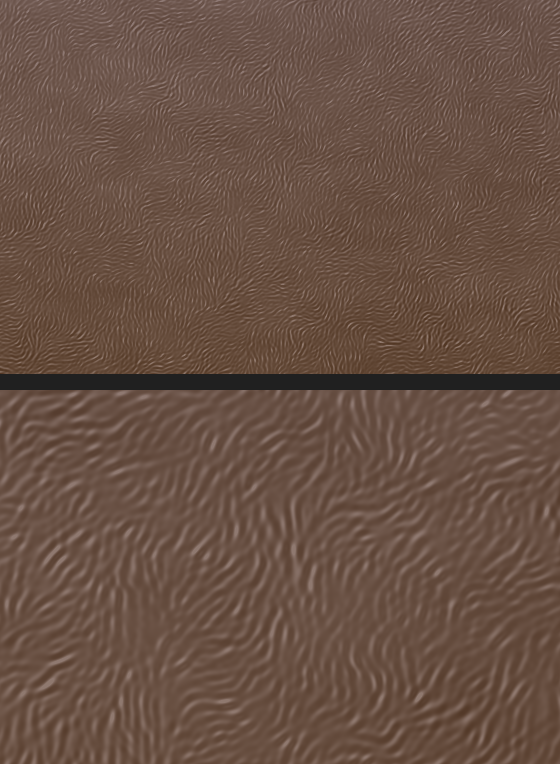
Top, the full canvas; bottom, a detail of the centre.
Write a Shadertoy shader that draws this texture.

```glsl
const float TAU = 6.2831853;
const vec3 SHADOW_BROWN = vec3(0.34, 0.24, 0.18);
const vec3 LIGHT_BROWN = vec3(0.51, 0.42, 0.38);

float hash(vec2 p) {
    return fract(sin(dot(p, vec2(127.1, 311.7))) * 43758.5453);
}

float valueNoise(vec2 p) {
    vec2 cell = floor(p);
    vec2 f = fract(p);
    f = f * f * (3.0 - 2.0 * f);
    float low = mix(hash(cell), hash(cell + vec2(1.0, 0.0)), f.x);
    float high = mix(hash(cell + vec2(0.0, 1.0)), hash(cell + vec2(1.0, 1.0)), f.x);
    return mix(low, high, f.y);
}

// One short ripple: a wave under a round falloff
float ripple(vec2 offset, float ridgeAngle, float cycles, float phase) {
    vec2 across = vec2(-sin(ridgeAngle), cos(ridgeAngle));
    float falloff = exp(-5.0 * dot(offset, offset));
    return falloff * cos(TAU * (cycles * dot(offset, across) + phase));
}

// Scattered ripples that follow a wandering diagonal direction
float wrinkles(vec2 p, float cellsPerHeight, float cycles, float meanAngle, float wander) {
    vec2 q = p * cellsPerHeight;
    vec2 home = floor(q);
    float fieldAngle = meanAngle + wander * (valueNoise(p * 15.0 + 3.7) - 0.5);
    float sum = 0.0;
    for (int y = -1; y <= 1; y++) {
        for (int x = -1; x <= 1; x++) {
            vec2 cell = home + vec2(x, y);
            for (int k = 0; k < 4; k++) {
                vec2 seed = cell + float(k) * vec2(17.3, 41.9);
                vec2 center = cell + vec2(hash(seed), hash(seed + 5.3));
                float angle = fieldAngle + 0.9 * (hash(seed + 11.1) - 0.5);
                float pitch = cycles * mix(0.8, 1.2, hash(seed + 23.7));
                sum += ripple(q - center, angle, pitch, hash(seed + 31.9));
            }
        }
    }
    return sum;
}

// Broad sheen: brighter to the top, with soft uneven bands
float sheen(vec2 uv, vec2 p) {
    float slope = 0.30 * (uv.y - 0.5) - 0.08 * (uv.x - 0.5);
    float bands = 0.12 * (valueNoise(p * vec2(3.0, 8.0)) - 0.5);
    float mottle = 0.14 * (valueNoise(p * vec2(14.0, 22.0) + 9.2) - 0.5);
    return slope + bands + mottle;
}

void mainImage(out vec4 fragColor, in vec2 fragCoord) {
    vec2 uv = fragCoord / iResolution.xy;
    vec2 p = fragCoord / iResolution.y;

    // Leather relief, stronger in some patches
    float relief = wrinkles(p, 40.0, 2.2, 0.85, 1.9);
    float strength = mix(0.16, 0.36, valueNoise(p * 11.0 + 20.0));
    float highlight = 0.07 * (relief * relief - 0.6);
    float grain = 0.12 * (valueNoise(p * 190.0) - 0.5);

    float tone = 0.45 + sheen(uv, p) + strength * relief + highlight + grain;
    vec3 color = mix(SHADOW_BROWN, LIGHT_BROWN, clamp(tone, -0.25, 1.3));

    // Cooler tint above, warmer below
    color += (uv.y - 0.5) * vec3(-0.01, 0.0, 0.03);
    fragColor = vec4(color, 1.0);
}
```
